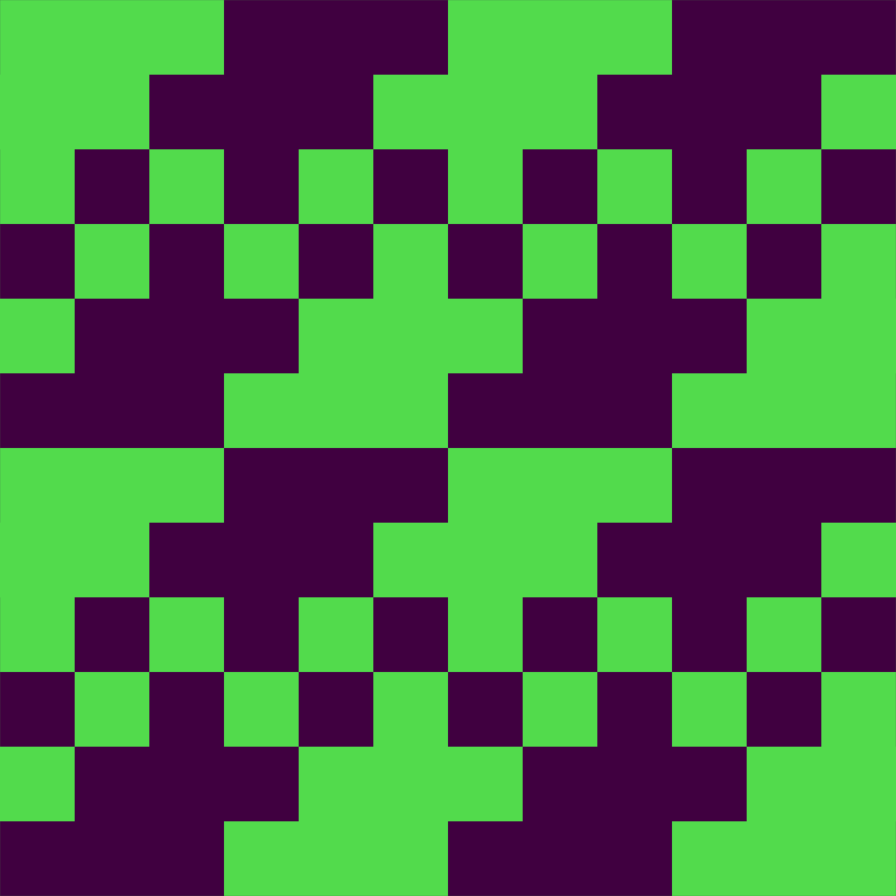
Give the GLSL for this pattern, as a three.js fragment shader.

```glsl
varying vec2 vUv;

// 1 where the green thread lies on top, 0 where the purple one does
float weave(vec2 cell) {
  vec2 c = mod(cell, 6.0);

  // the two middle rows of each repeat are plain checks
  if (c.y > 1.5 && c.y < 3.5) return 1.0 - mod(c.x + c.y + 1.0, 2.0);

  // the other rows are runs of three, stepping one cell per row
  float shift = (c.y < 2.0 ? 3.0 : 5.0) - c.y;
  return 1.0 - step(2.5, mod(c.x + shift, 6.0));
}

void main() {
  // two repeats of six cells each way
  vec2 p = vUv * 12.0;
  vec2 corner = floor(p + 0.5);

  // blend the four cells around the nearest corner for soft edges
  vec2 blend = smoothstep(-0.75, 0.75, (p - corner) / fwidth(p));
  float lower = mix(weave(corner - 1.0), weave(corner - vec2(0.0, 1.0)), blend.x);
  float upper = mix(weave(corner - vec2(1.0, 0.0)), weave(corner), blend.x);
  float green = mix(lower, upper, blend.y);

  gl_FragColor = vec4(mix(vec3(0.25, 0.0, 0.25), vec3(0.32, 0.86, 0.30), green), 1.0);
}
```
